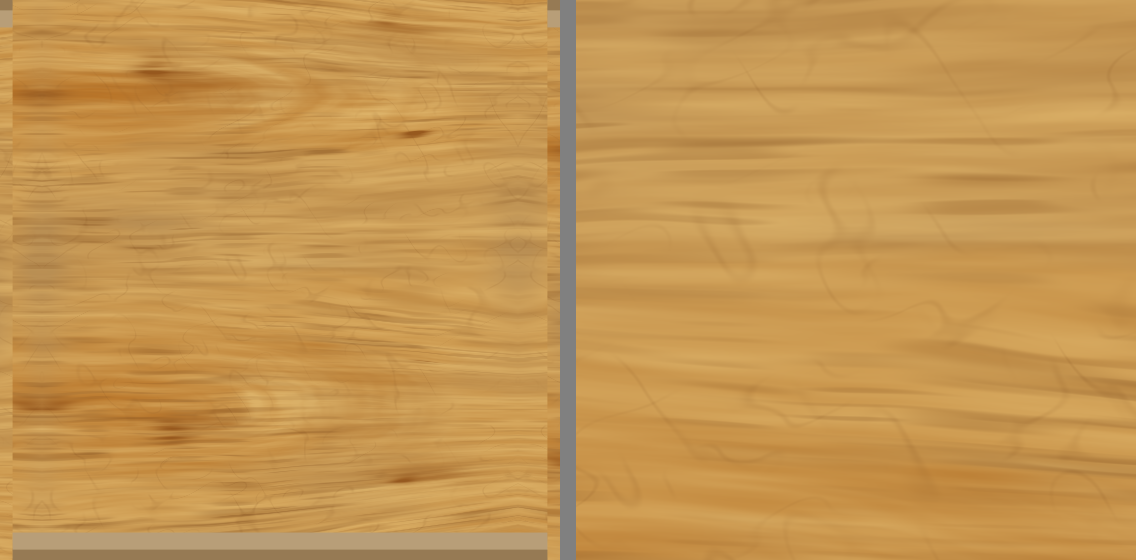
Left, the full canvas; right, a detail of the centre.
Give the GLSL for this texture, as a three.js fragment shader.

```glsl
varying vec2 vUv;

const vec3 LIGHT = vec3(0.850, 0.675, 0.385);
const vec3 HONEY = vec3(0.755, 0.530, 0.240);
const vec3 AMBER = vec3(0.715, 0.440, 0.140);
const vec3 KNOT = vec3(0.560, 0.310, 0.090);
const vec3 PORE = vec3(0.540, 0.340, 0.140);
const vec3 SMOKE = vec3(0.705, 0.550, 0.335);
const vec3 TRIM = vec3(0.720, 0.620, 0.470);
const vec3 TRIM_DARK = vec3(0.590, 0.480, 0.330);

const float MIRROR_Y = 0.553;   // the figure repeats above and below this line
const float FIGURE_D = 0.278;   // distance of the cathedral figure from it
const float SEAM = 0.075;       // mirrored seams near both sides
const float BOARD_EDGE = 0.0225;
const float TRIM_TOP = 0.049;
const float TRIM_STEP = 0.0185;
const float SOFT = 0.0015;

float hash(vec2 p) {
  vec3 h = fract(p.xyx * 0.1031);
  h += dot(h, h.yzx + 33.33);
  return fract((h.x + h.y) * h.z);
}

float noise(vec2 p) {
  vec2 i = floor(p), f = fract(p);
  f = f * f * (3.0 - 2.0 * f);
  return mix(mix(hash(i), hash(i + vec2(1.0, 0.0)), f.x),
             mix(hash(i + vec2(0.0, 1.0)), hash(i + 1.0), f.x), f.y);
}

float fbm(vec2 p) {
  float sum = 0.0, amp = 0.533;
  for (int i = 0; i < 4; i++) {
    sum += amp * noise(p);
    p = p * 2.0 + vec2(17.3, 9.1);
    amp *= 0.5;
  }
  return sum;
}

float blob(vec2 p, vec2 center, vec2 radius) {
  vec2 q = (p - center) / radius;
  return exp(-dot(q, q));
}

// Short dark dashes: the peaks of a stretched noise
float dashes(vec2 p) {
  return smoothstep(0.58, 0.92, noise(p));
}

// Short hairlines: pieces of a noise contour
float hairs(vec2 p) {
  float line = 1.0 - smoothstep(0.0, 0.07, abs(noise(p) - 0.5));
  return line * smoothstep(0.5, 0.85, noise(p * 0.8 + 7.0));
}

vec3 wood(vec2 p) {
  float x = SEAM + abs(p.x - SEAM);
  x = 1.0 - SEAM - abs(1.0 - SEAM - x);
  float side = p.y > MIRROR_Y ? 1.0 : -1.0;
  float d = abs(p.y - MIRROR_Y);
  float q = d - FIGURE_D;

  // Grain coordinate: lines close in on the figure towards the right
  float bend = 0.6 * x * x * smoothstep(0.0, 0.22, d);
  float g = p.y + side * q * bend + 0.016 * (noise(vec2(x * 4.0, p.y * 9.0)) - 0.5);
  g += 0.006 * (noise(vec2(x * 11.0, p.y * 28.0)) - 0.5);
  float broad = fbm(vec2(x * 2.2, g * 26.0)) - 0.5;
  float streak = fbm(vec2(x * 4.5 + 5.0, g * 85.0)) - 0.5;
  float fine = noise(vec2(x * 14.0, g * 210.0)) - 0.5;
  float tone = 0.66 + 0.75 * broad + 0.95 * streak + 0.24 * fine;

  // Cathedral arches
  float ring = length(vec2(x - 0.22, q * 3.8)) + 0.06 * broad + 0.02 * streak;
  float archArea = smoothstep(0.28, 0.45, x) * (1.0 - smoothstep(0.09, 0.16, abs(q)))
                 * (1.0 - smoothstep(0.52, 0.68, ring));
  float arch = fbm(vec2(ring * 17.0, side * 4.0 + q * 6.0)) - 0.54;
  tone += archArea * 0.95 * arch;
  vec3 color = mix(HONEY, LIGHT, clamp(tone, -0.3, 1.15));

  // Amber heart of the figure
  vec2 m = vec2(x - (side < 0.0 ? 0.025 : 0.0), d);
  m += vec2(0.07, 0.03) * vec2(broad, streak);
  float amber = blob(m, vec2(0.2, FIGURE_D), vec2(0.34, 0.085));
  float amberGrain = 0.6 - 1.2 * broad - 1.0 * streak - 1.2 * archArea * arch;
  color = mix(color, AMBER, clamp(amber * amberGrain, 0.0, 0.9));

  // Grey-brown haze
  float haze = 0.75 * blob(p, vec2(0.925, 0.55), vec2(0.055, 0.12))
             + 0.55 * blob(p, vec2(0.07, 0.53), vec2(0.07, 0.11))
             + 0.45 * blob(p, vec2(0.3, 0.57), vec2(0.2, 0.09))
             + 0.6 * blob(p, vec2(0.55, 0.53), vec2(0.09, 0.009))
             + 0.25 * blob(vec2(x, 0.0), vec2(SEAM, 0.0), vec2(0.03, 1.0));
  haze += 0.35 * smoothstep(0.45, 0.8, fbm(p * vec2(3.0, 9.0) + 31.0));
  color = mix(color, SMOKE, clamp(haze * (0.75 - broad - streak), 0.0, 0.75));

  // Knots and their smears
  float knot = 0.7 * blob(m, vec2(0.285, 0.323), vec2(0.03, 0.022))
             + 0.42 * blob(m, vec2(0.345, 0.312), vec2(0.08, 0.025))
             + 0.55 * blob(m, vec2(SEAM, 0.274), vec2(0.038, 0.014))
             + 0.5 * blob(m, vec2(0.695, 0.41), vec2(0.022, 0.012))
             + 0.3 * blob(m, vec2(0.74, 0.395), vec2(0.09, 0.02));
  vec2 slit = m - vec2(0.735, 0.203);
  slit.y -= 0.12 * slit.x;
  knot += 0.75 * blob(slit, vec2(0.0), vec2(0.027, 0.0055));
  color = mix(color, KNOT, clamp(knot * (0.85 - 2.2 * streak - 0.5 * fine), 0.0, 0.85));

  // Pores along the grain and faint hairlines across it
  float patches = smoothstep(0.25, 0.75, noise(vec2(x * 4.0, g * 16.0) + 3.0));
  float pores = 0.24 * dashes(vec2(x * 7.0, g * 125.0)) + 0.2 * dashes(vec2(x * 12.0, g * 240.0));
  vec2 slant = vec2(x + 0.6 * p.y, p.y - 0.5 * x);
  float scratch = hairs(slant * vec2(22.0, 48.0)) + hairs(slant.yx * vec2(20.0, 34.0) + 40.0);
  return mix(color, PORE, pores * (0.35 + 0.9 * patches) + 0.12 * scratch);
}

void main() {
  vec2 uv = vUv;
  float fromSide = min(uv.x, 1.0 - uv.x);
  float board = smoothstep(BOARD_EDGE - SOFT, BOARD_EDGE + SOFT, fromSide);

  // Neighbouring boards show the opposite edge, moved along the joint
  float wrap = uv.x < 0.5 ? 0.955 : -0.955;
  vec3 color = mix(wood(uv + vec2(wrap, 0.1)), wood(uv), board);

  // Trim lies below the board and above its neighbours
  float low = 1.0 - smoothstep(TRIM_TOP - SOFT, TRIM_TOP + SOFT, uv.y);
  float high = smoothstep(-SOFT, SOFT, uv.y - 1.0 + TRIM_TOP);
  float fromEnd = min(uv.y, 1.0 - uv.y);
  vec3 trim = mix(TRIM_DARK, TRIM, smoothstep(TRIM_STEP - SOFT, TRIM_STEP + SOFT, fromEnd));
  color = mix(color, trim, mix(high, low, board));
  gl_FragColor = vec4(color, 1.0);
}
```
